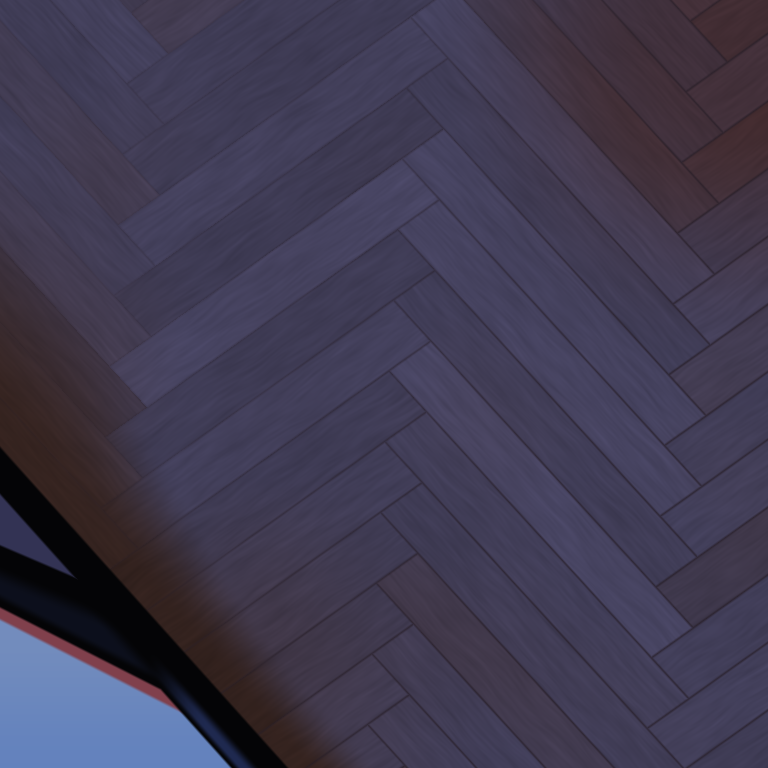
Give the GLSL for this texture, as a WebGL 2 fragment shader.

```glsl
#version 300 es
precision highp float;

uniform vec2 u_resolution;
out vec4 fragColor;

// Herringbone layout: one plank width along each of the two board directions
const vec2 ORIGIN = vec2(0.561, 0.556);
const vec2 STEP_A = vec2(0.0488, -0.0534);
const vec2 STEP_B = vec2(-0.0544, -0.0387);
const float PLANK_LENGTH = 7.0;
const float PLANK_WIDTH = 0.066;
const float SEAM_HALF = 0.0011;
const float GRAIN = 0.17;

// Floor colours
const vec3 COOL = vec3(0.285, 0.275, 0.395);
const vec3 SLATE = vec3(0.25, 0.237, 0.338);
const vec3 WARM = vec3(0.25, 0.207, 0.26);
const vec3 EARTH = vec3(0.20, 0.13, 0.11);
const vec3 RUST = vec3(0.26, 0.165, 0.175);
const vec3 SEAM = vec3(0.15, 0.115, 0.15);

// Corner frame colours and depths measured from its outer edge
const vec3 BLACK = vec3(0.016, 0.016, 0.022);
const vec3 SHEEN = vec3(0.12, 0.16, 0.31);
const vec3 GAP = vec3(0.20, 0.20, 0.33);
const vec3 TRIM = vec3(0.50, 0.25, 0.30);
const vec3 PANEL_LOW = vec3(0.39, 0.51, 0.74);
const vec3 PANEL_HIGH = vec3(0.45, 0.55, 0.74);
const float GAP_DEPTH = 0.041;
const float PANEL_DEPTH = 0.055;
const float TRIM_WIDTH = 0.014;

vec2 hash2(vec2 p) {
    p = vec2(dot(p, vec2(127.1, 311.7)), dot(p, vec2(269.5, 183.3)));
    return fract(sin(p) * 43758.5);
}

float gradientNoise(vec2 p) {
    vec2 i = floor(p), f = fract(p);
    vec2 s = f * f * f * (f * (f * 6.0 - 15.0) + 10.0);
    vec4 d;
    for (int k = 0; k < 4; k++) {
        vec2 corner = vec2(k & 1, k >> 1);
        d[k] = dot(hash2(i + corner) * 2.0 - 1.0, f - corner);
    }
    return mix(mix(d.x, d.y, s.x), mix(d.z, d.w, s.x), s.y);
}

// Signed distance to the line a-b, positive on its lower left
float below(vec2 p, vec2 a, vec2 b) {
    vec2 d = normalize(b - a);
    return dot(p - a, vec2(d.y, -d.x));
}

float cover(float dist, float soft) {
    return smoothstep(-soft, soft, dist);
}

// Returns position along and across a plank, and the plank's id
vec4 herringbone(vec2 q) {
    vec2 cell = floor(q);
    float diagonal = cell.x - cell.y;
    float period = 2.0 * PLANK_LENGTH;
    float k = floor(diagonal / period);
    if (diagonal - k * period < PLANK_LENGTH)
        return vec4(q.x - cell.y - k * period, q.y - cell.y, cell.y, k);
    float start = cell.x - (k + 1.0) * period + 1.0;
    return vec4(q.y - start, q.x - cell.x, cell.x + 57.0, k + 23.0);
}

vec3 floorColor(vec2 p, float rim, float px) {
    vec4 plank = herringbone(inverse(mat2(STEP_A, STEP_B)) * (p - ORIGIN));
    vec2 tone = hash2(plank.zw + 4.0);

    // Light: cool centre, rust upper right, earth beside the frame
    float cloud = gradientNoise(p * 4.0 + 3.0);
    vec3 color = mix(SLATE, COOL, clamp(0.32 + 0.55 * (tone.x - 0.5) + 0.7 * cloud, 0.0, 1.0));
    float side = smoothstep(0.25, 0.0, p.x) * smoothstep(0.85, 0.5, p.y);
    float low = smoothstep(0.5, 0.1, p.y) * smoothstep(0.75, 0.3, p.x);
    float warmth = 0.55 * smoothstep(0.6, 1.0, tone.y) + 0.6 * max(side, low);
    color = mix(color, WARM, clamp(warmth + 0.5 * cloud, 0.0, 1.0));
    float rust = smoothstep(0.42, 0.08, length((p - vec2(0.97, 0.98)) * vec2(1.0, 0.9)));
    color = mix(color, RUST, rust * (0.6 + 0.4 * tone.y));
    float reach = mix(0.22, 0.09, smoothstep(0.0, 0.4, p.x));
    color = mix(color, EARTH, 0.95 * smoothstep(reach, 0.02, -rim));

    // Wood grain stretched along each plank
    vec2 g = plank.xy + tone * 40.0;
    g.y += 0.12 * gradientNoise(g * vec2(0.8, 1.5));
    float grain = 0.5 * gradientNoise(g * vec2(0.7, 5.0))
                + 0.6 * gradientNoise(g * vec2(1.3, 13.0))
                + 0.3 * gradientNoise(g * vec2(3.0, 21.0));
    color *= 1.0 + GRAIN * grain + 0.07 * (tone.x - 0.5);

    // Seams, crisper toward the lower right
    vec2 edge = min(plank.xy, vec2(PLANK_LENGTH, 1.0) - plank.xy);
    float seam = 1.0 - cover(min(edge.x, edge.y) * PLANK_WIDTH - SEAM_HALF, px + 0.0006);
    float crisp = mix(0.2, 0.72, smoothstep(0.3, 1.1, p.x + 0.5 * (1.0 - p.y)));
    return mix(color, SEAM, seam * crisp);
}

void main() {
    vec2 p = gl_FragCoord.xy / u_resolution;
    float px = 0.8 / min(u_resolution.x, u_resolution.y);
    float rim = below(p, vec2(0.0, 0.418), vec2(0.375, 0.0));
    float bar = below(p, vec2(0.0, 0.290), vec2(0.091, 0.251));
    float trim = below(p, vec2(0.0, 0.209), vec2(0.208, 0.103));
    vec3 color = floorColor(p, rim, px);

    // Dark frame with soft reflections
    float gloss = cover(rim - 0.034, 0.007) * cover(0.049 - rim, 0.004);
    vec3 frame = mix(BLACK, SHEEN, gloss * smoothstep(0.19, 0.27, p.x));
    float barGloss = cover(bar - 0.035, 0.012) * cover(-0.012 - trim, 0.006);
    frame = mix(frame, SHEEN, 0.3 * barGloss * cover(rim - 0.05, 0.01));
    frame = mix(frame, GAP, cover(min(rim - GAP_DEPTH, -bar), px + 0.001));

    // Panel and its red trim
    vec3 panel = mix(PANEL_LOW, PANEL_HIGH, smoothstep(0.0, 0.18, p.y));
    panel = mix(TRIM, panel, cover(trim - TRIM_WIDTH, px + 0.0015));
    frame = mix(frame, panel, cover(min(rim - PANEL_DEPTH, trim), px + 0.001));

    fragColor = vec4(mix(color, frame, cover(rim, px + 0.001)), 1.0);
}
```
